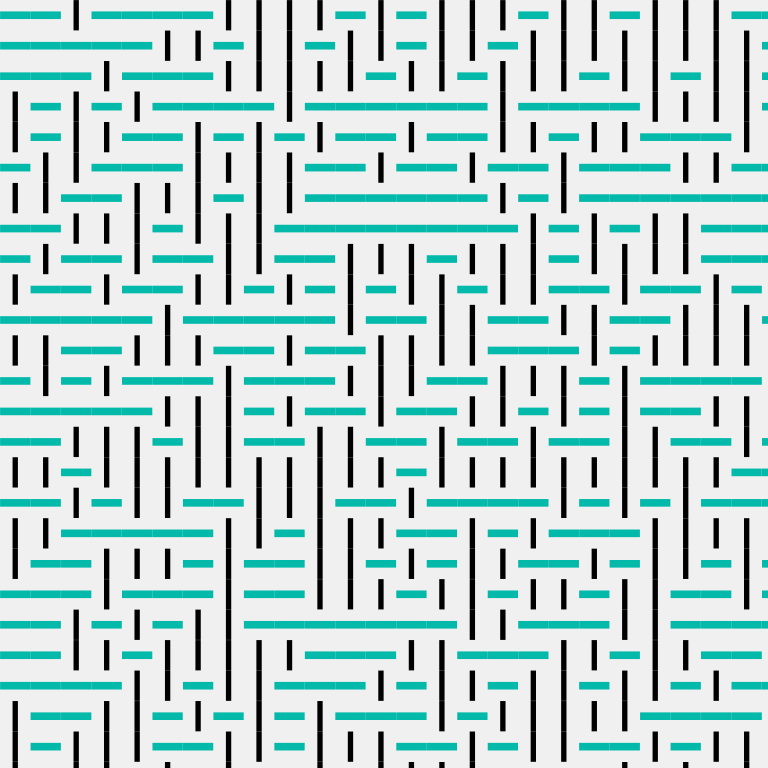
Write a WebGL 1 fragment shader that draws this pattern.

```glsl
precision highp float;

uniform vec2 u_resolution;

const float CELLS = 25.2;          // tiles across and down
const float BAR_THICKNESS = 0.25;  // horizontal bar, in tiles
const float POST_THICKNESS = 0.175; // vertical bar, in tiles
const float SEAM_GAP = 0.006;      // hairline between joined bars, in tiles
const float BAR_SHARE = 0.51;      // chance that a tile is horizontal
const vec2 HASH_SEED = vec2(17.0, 43.0);

const vec3 PAPER = vec3(0.94);
const vec3 TEAL = vec3(0.01, 0.725, 0.665);
const vec3 BLACK = vec3(0.0);

float hash(vec2 p) {
  return fract(sin(dot(p, vec2(127.1, 311.7))) * 43758.5453);
}

// Share of a pixel covered by a box centred on zero.
float boxCoverage(vec2 offset, vec2 size, vec2 pixel) {
  vec2 upper = min(offset + 0.5 * pixel, 0.5 * size);
  vec2 lower = max(offset - 0.5 * pixel, -0.5 * size);
  vec2 overlap = clamp((upper - lower) / pixel, 0.0, 1.0);
  return overlap.x * overlap.y;
}

void main() {
  vec2 uv = gl_FragCoord.xy / u_resolution;
  vec2 pixel = CELLS / u_resolution;

  // Tiles are counted from the top left corner.
  vec2 p = vec2(uv.x, 1.0 - uv.y) * CELLS;
  vec2 tile = floor(p);
  vec3 color = PAPER;
  float barLength = 1.0 - SEAM_GAP;

  // Neighbours are included so that bar ends are smooth across tile edges.
  for (int j = -1; j <= 1; j++) {
    for (int i = -1; i <= 1; i++) {
      vec2 id = tile + vec2(float(i), float(j));
      bool horizontal = hash(id + HASH_SEED) < BAR_SHARE;
      vec2 size = horizontal ? vec2(barLength, BAR_THICKNESS)
                             : vec2(POST_THICKNESS, barLength);
      vec3 ink = horizontal ? TEAL : BLACK;
      color += (ink - PAPER) * boxCoverage(p - id - 0.5, size, pixel);
    }
  }

  gl_FragColor = vec4(color, 1.0);
}
```
